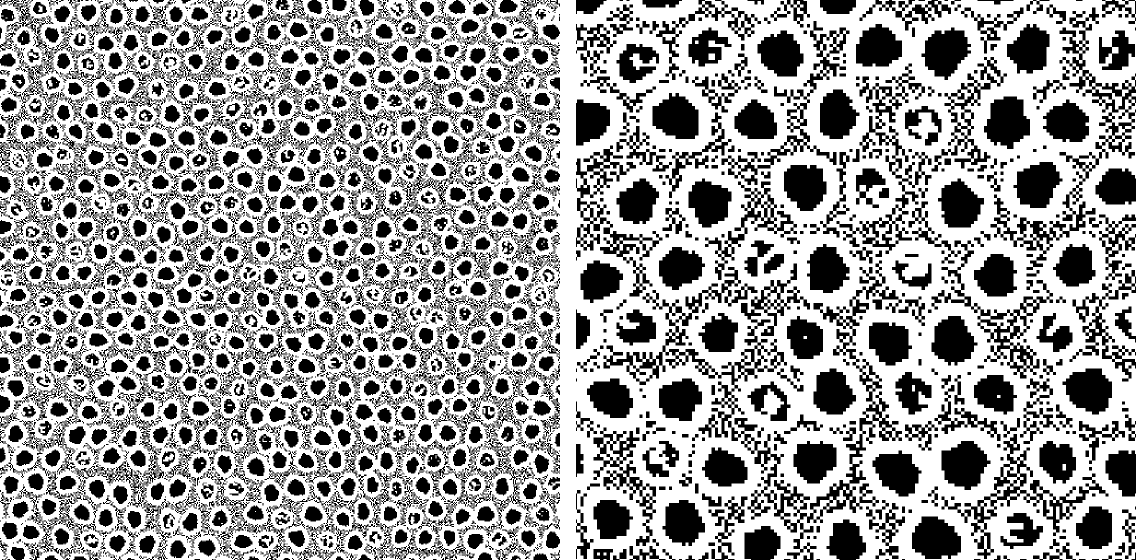
Left, the full canvas; right, a detail of the centre.
This pattern is drawn by a Shadertoy shader. Its source:

```glsl
// Integer hash: lattice point and seed to a value in 0..1
float hash(vec2 cell, uint seed) {
    uvec2 k = uvec2(ivec2(cell) + 4096);
    uint h = k.x * 1664525u + k.y * 22695477u + seed * 974711u;
    h = (h ^ (h >> 15)) * 2246822519u;
    h = (h ^ (h >> 13)) * 3266489917u;
    h ^= h >> 16;
    return float(h >> 8) / 16777216.0;
}

float valueNoise(vec2 p, uint seed) {
    vec2 i = floor(p), f = fract(p);
    f = f * f * (3.0 - 2.0 * f);
    return mix(mix(hash(i, seed), hash(i + vec2(1, 0), seed), f.x),
               mix(hash(i + vec2(0, 1), seed), hash(i + 1.0, seed), f.x), f.y);
}

// High-passed white noise: evenly spread one-grain specks
float speckle(vec2 grain) {
    float around = hash(grain + vec2(1, 0), 1u) + hash(grain - vec2(1, 0), 1u)
                 + hash(grain + vec2(0, 1), 1u) + hash(grain - vec2(0, 1), 1u);
    return hash(grain, 1u) - 0.2 * around;
}

// Nearest blob: x = signed edge distance, y = radius, z = strength
vec3 nearestBlob(vec2 p) {
    vec2 pitch = vec2(0.049, 0.0424);
    vec3 best = vec3(1.0);
    float baseRow = floor(p.y / pitch.y);
    for (int j = -1; j <= 1; j++) {
        float row = baseRow + float(j);
        float shift = 0.5 * mod(row, 2.0);
        float baseCol = floor(p.x / pitch.x - shift);
        for (int i = -1; i <= 1; i++) {
            vec2 id = vec2(baseCol + float(i), row);
            vec2 jitter = vec2(hash(id, 2u), hash(id, 3u)) - 0.5;
            vec2 centre = (id + vec2(shift + 0.5, 0.5)) * pitch + 0.015 * jitter;
            vec2 d = p - centre;

            float strength = 0.72 * hash(id, 4u) + 0.28 * valueNoise(id / 4.0, 5u);
            float radius = 0.0102 + 0.0042 * strength;

            // Lumpy outline
            float angle = atan(d.y, d.x), phase = 6.2832 * hash(id, 6u);
            float lumps = 0.09 * cos(2.0 * angle + phase)
                        + 0.07 * cos(3.0 * angle + 2.3 * phase)
                        + 0.05 * cos(5.0 * angle + 4.1 * phase);
            float edge = length(d) - radius * (1.0 + lumps);
            if (edge < best.x) best = vec3(edge, radius, strength);
        }
    }
    return best;
}

// Ink is 1 on black grains, 0 on white ones
float ink(vec2 uv) {
    vec2 grain = floor(uv * 512.0);
    vec2 p = (grain + 0.5) / 512.0;

    // Bend the rows of blobs
    p += 0.04 * vec2(valueNoise(p * 3.5, 7u), valueNoise(p * 3.5, 8u));
    vec3 blob = nearestBlob(p);
    float edge = blob.x + 0.0016 * (hash(grain, 9u) - 0.5);

    // Weak blobs break up, most of all in the middle
    float depth = clamp(-edge / blob.y, 0.0, 1.0);
    float damage = 1.0 - smoothstep(0.2, 0.43, blob.z);
    float intact = step(damage * (0.3 + 0.35 * depth), valueNoise(grain / 2.2, 10u));
    float core = step(edge, 0.0) * intact;

    // Specks begin outside the clear halo
    float halo = 0.55 * blob.y;
    float fade = smoothstep(halo - 0.0008, halo + 0.0016, edge);
    float specks = step(mix(1.1, 0.15, fade), speckle(grain));
    return max(core, specks);
}

void mainImage(out vec4 fragColor, in vec2 fragCoord) {
    // Four samples per pixel smooth the grain edges
    float black = 0.0;
    for (int k = 0; k < 4; k++) {
        vec2 offset = vec2(k % 2, k / 2) * 0.5 - 0.25;
        black += 0.25 * ink((fragCoord + offset) / iResolution.y);
    }
    fragColor = vec4(vec3(1.0 - black), 1.0);
}
```
